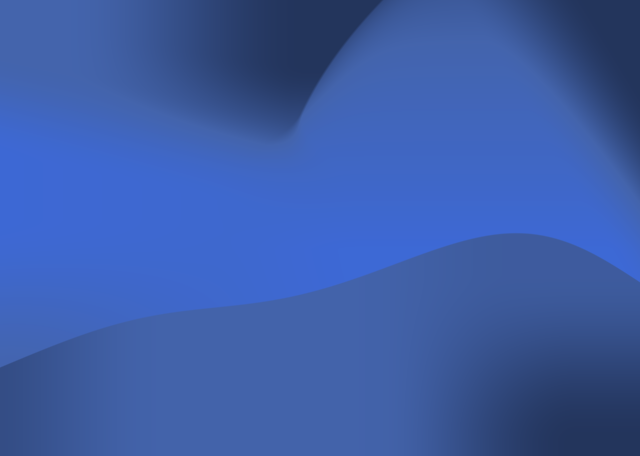
A Shadertoy shader for this background:

```glsl
// Soft blue folds: a bright slope between two shadows, behind a shaded rolling hill.

const float PI = 3.14159265;
const vec3 NAVY  = vec3(0.137, 0.206, 0.360);
const vec3 SLATE = vec3(0.265, 0.392, 0.675);
const vec3 VIVID = vec3(0.240, 0.410, 0.835);

// Hill crest: height at the left, overall rise, and six sine harmonics
const float CREST_START = 0.194;
const float CREST_RISE = 0.187;
const float CREST_WAVES[6] = float[6](0.1148, -0.0397, 0.0390, -0.0058, 0.0015, -0.0015);

// Fold edge: x = FOLD.x + FOLD.y * v + FOLD.z * v * v, where v = y - FOLD_BASE
const vec3 FOLD = vec3(0.446, 0.179, 0.73);
const float FOLD_BASE = 0.65;
const float RIM_SHADE = 0.5;
const float RIM_WIDTH = 0.03;
const float RIGHT_SHADOW_SLANT = 0.42;

// Tone 0 is navy, 1 is slate, 2 is vivid
vec3 toneColor(float tone) {
    vec3 lower = mix(NAVY, SLATE, clamp(tone, 0.0, 1.0));
    return mix(lower, VIVID, clamp(tone - 1.0, 0.0, 1.0));
}

// Smooth fall from 1 at or below lo to 0 at or above hi
float fall(float lo, float hi, float x) {
    return 1.0 - smoothstep(lo, hi, x);
}

float crestHeight(float x) {
    float height = CREST_START + CREST_RISE * x;
    for (int i = 0; i < 6; i++) {
        height += CREST_WAVES[i] * sin(float(i + 1) * PI * x);
    }
    return height;
}

float skyTone(vec2 p, float pixel) {
    // Left slope: a slanted glow that dims toward the lower corner
    float left = 1.0 + (0.98 - 0.4 * p.x) * fall(0.66, 0.88, p.y + 0.3 * p.x);
    left -= 0.95 * fall(0.15, 0.52, p.y) * fall(0.0, 0.45, p.x);

    // Shadow gathered against the fold
    float slantY = p.y - 0.25 * max(0.45 - p.x, 0.0);
    float shadowBand = smoothstep(0.60, 0.86, slantY);
    left *= 1.0 - smoothstep(0.10, 0.48, p.x) * shadowBand;

    // Right slope: brightens downward, shaded along both sides
    float v = p.y - FOLD_BASE;
    float fold = FOLD.x + v * (FOLD.y + v * FOLD.z);
    float fromFold = p.x - fold;
    float right = min(0.8 + 2.2 * (1.0 - p.y), 2.0);
    right *= 1.0 - RIM_SHADE * shadowBand * exp(-max(fromFold, 0.0) / RIM_WIDTH);
    float slantX = p.x - RIGHT_SHADOW_SLANT * (1.0 - p.y);
    right *= fall(0.72, 0.92, slantX);

    // The fold is crisp above and dissolves below
    float blur = mix(0.12, max(0.003, pixel), smoothstep(0.58, 0.75, p.y));
    return mix(left, right, smoothstep(-blur, blur, fromFold));
}

float hillTone(vec2 p) {
    float tone = 0.97 - 0.15 * smoothstep(0.55, 0.80, p.x);
    tone -= 0.5 * fall(-0.05, 0.25, p.x);
    float cornerShadow = smoothstep(0.60, 0.90, p.x) * fall(0.03, 0.40, p.y);
    return tone * (1.0 - cornerShadow);
}

void mainImage(out vec4 fragColor, in vec2 fragCoord) {
    vec2 p = fragCoord / iResolution.xy;
    vec2 pixel = 1.0 / iResolution.xy;

    // Lay the hill over the folds
    float hillMask = smoothstep(-pixel.y, pixel.y, crestHeight(p.x) - p.y);
    vec3 sky = toneColor(skyTone(p, pixel.x));
    vec3 hill = toneColor(hillTone(p));
    fragColor = vec4(mix(sky, hill, hillMask), 1.0);
}
```
